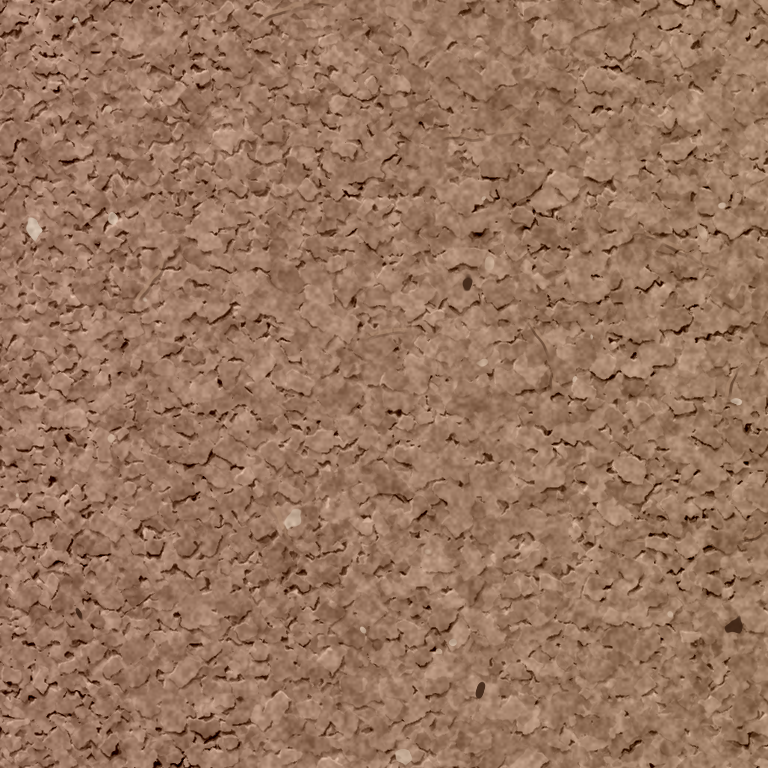
Reproduce this texture procedurally as a Shadertoy shader.

```glsl
// Crumbly brown ground: two scattered layers of overlapping flakes, each with
// its own height. Height steps towards the light give the dark cracks and pale
// rims; a few fibres, pits and pale chips are strewn on top.

vec3 hash3(vec2 p) {
    vec3 q = fract(p.xyx * vec3(0.1031, 0.1030, 0.0973));
    q += dot(q, q.yxz + 33.33);
    return fract((q.xxy + q.yzz) * q.zyx);
}

float noise(vec2 p) {
    vec2 i = floor(p), f = fract(p);
    f = f * f * (3.0 - 2.0 * f);
    float low = mix(hash3(i).x, hash3(i + vec2(1, 0)).x, f.x);
    float high = mix(hash3(i + vec2(0, 1)).x, hash3(i + vec2(1, 1)).x, f.x);
    return mix(low, high, f.y);
}

vec2 rotate(vec2 p, float angle) {
    float c = cos(angle), s = sin(angle);
    return vec2(c * p.x + s * p.y, c * p.y - s * p.x);
}

// Topmost flake of one layer: x = height, y = tone
vec2 flakeLayer(vec2 p, float scale, float size) {
    vec2 grid = p * scale, cell = floor(grid);
    vec2 top = vec2(-0.6, 0.3);
    for (int y = -1; y <= 1; y++)
    for (int x = -1; x <= 1; x++) {
        vec2 id = cell + vec2(x, y);
        vec3 place = hash3(id + scale);
        vec3 form = hash3(id + scale + 57.0);
        vec2 q = rotate(grid - id - 0.15 - 0.7 * place.xy, (form.x - 0.5) * 2.2);
        float height = place.z - 0.35 * q.y;
        q *= vec2(0.84, 1.2);
        float d = mix(length(q), max(abs(q.x), abs(q.y)), 0.7);
        if (d < size * (0.5 + 0.6 * form.y) && height > top.x) top = vec2(height, form.z);
    }
    return top;
}

// Fine crumbs below, broad flakes above; the flakes grow to the right
vec2 ground(vec2 p, float size) {
    vec2 crumbs = flakeLayer(p, 86.0, 0.70);
    vec2 flakes = flakeLayer(p, 43.0, size);
    crumbs.x = 0.15 + 0.6 * crumbs.x;
    flakes.x = 0.2 + 0.75 * flakes.x;
    return flakes.x > crumbs.x ? flakes : crumbs;
}

vec3 soil(vec2 p) {
    float size = mix(0.46, 0.74, smoothstep(0.0, 0.75, p.x + 0.5 * noise(p * 5.0) - 0.2));

    // Ragged outlines
    vec2 w = p + 0.009 * (vec2(noise(p * 60.0), noise(p * 60.0 + 31.0)) - 0.5);
    w += 0.005 * (vec2(noise(p * 150.0 + 7.0), noise(p * 150.0 + 83.0)) - 0.5);

    // Cracks below raised edges, light on the edges facing up
    vec2 toLight = vec2(-0.0022, 0.0054);
    vec2 here = ground(w, size);
    float nearStep = ground(w + 0.5 * toLight, size).x - here.x;
    float farStep = ground(w + toLight, size).x - here.x;
    float crack = 0.5 * (smoothstep(0.08, 0.75, nearStep) + smoothstep(0.08, 0.75, farStep));
    float rim = smoothstep(0.05, 0.6, -nearStep);

    // Tone of the flake and mottling
    float v = 0.13 * (here.y - 0.5) + 0.09 * (noise(p * 45.0) - 0.5);
    v += 0.13 * (noise(p * 140.0) - 0.5) + 0.10 * (noise(p * 260.0) - 0.5);
    v += 0.03 * (noise(p * 4.0 + 3.0) - 0.5) + 0.14 * rim;
    v -= 0.52 * crack * mix(0.45, 1.15, noise(p * 11.0));
    vec3 hue = mix(vec3(0.010, -0.004, 0.004), vec3(0.002, 0.004, -0.008), p.x);
    return vec3(0.614, 0.483, 0.396) + hue + v;
}

// Fibres with a dark underside, mostly on the right
vec3 addFibres(vec3 color, vec2 p) {
    for (int i = 0; i < 11; i++) {
        vec3 a = hash3(vec2(i, 11.0)), b = hash3(vec2(i, 47.0));
        vec2 q = rotate(p - vec2(sqrt(a.x), a.y), (b.x - 0.5) * 2.6);
        q.y += (b.y - 0.5) * 9.0 * q.x * q.x + 0.007 * (noise(p * 60.0) - 0.5);
        float along = smoothstep(0.02 + 0.04 * a.z, 0.01 + 0.03 * a.z, abs(q.x));
        along *= smoothstep(0.15, 0.6, noise(p * 50.0 + 9.0));
        float strand = along * smoothstep(0.0036, 0.0014, abs(q.y));
        float under = along * smoothstep(0.003, 0.001, abs(q.y + 0.004));
        color = mix(color, vec3(0.30, 0.18, 0.10), 0.6 * under * b.z);
        color = mix(color, vec3(0.70, 0.56, 0.45), 0.55 * strand);
    }
    return color;
}

// Pale chips of mixed size and a few dark pits
vec3 addDebris(vec3 color, vec2 p) {
    for (int i = 0; i < 26; i++) {
        vec3 a = hash3(vec2(i, 131.0)), b = hash3(vec2(i, 173.0));
        vec2 q = rotate(p - a.xy, b.x * 3.0) * vec2(1.0, 1.0 + b.y);
        bool pit = i < 4;
        float radius = pit ? 0.011 : 0.005 + 0.014 * pow(a.z, 5.0);
        float d = length(q) + radius * 0.9 * (noise(p * 110.0) - 0.5);
        float mask = smoothstep(radius, radius - 0.0025, d);
        vec3 chip = mix(vec3(0.76, 0.64, 0.54), vec3(0.83, 0.76, 0.69), b.z);
        chip += 0.16 * (noise(p * 170.0) - 0.5);
        color = mix(color, pit ? vec3(0.22, 0.12, 0.06) : chip, 0.85 * mask);
    }
    return color;
}

void mainImage(out vec4 fragColor, in vec2 fragCoord) {
    vec2 p = fragCoord / iResolution.y;
    vec3 color = vec3(0);
    // Four samples soften the flake edges
    for (int i = 0; i < 4; i++)
        color += 0.25 * soil(p + 0.0012 * (vec2(i % 2, i / 2) - 0.5));
    color = addDebris(addFibres(color, p), p);
    fragColor = vec4(clamp(color, 0.0, 1.0), 1.0);
}
```
